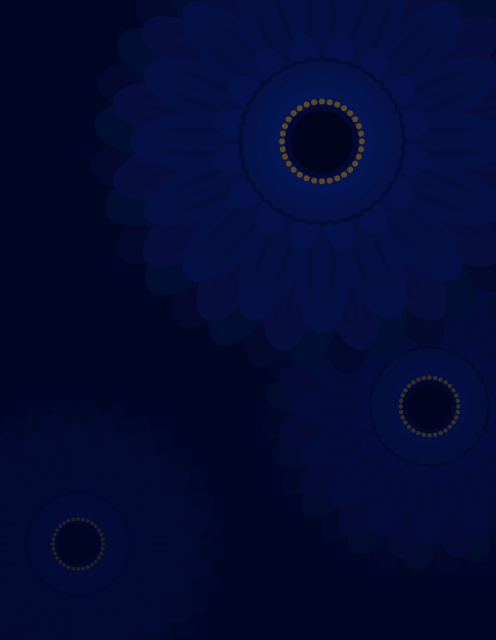
Reproduce this background procedurally as a WebGL 1 fragment shader.

```glsl
precision highp float;
// Three layered navy daisies with gold-beaded centres on a midnight background.

uniform vec2 u_resolution;

const float TAU = 6.283185;

// Coverage of a shape from its signed distance, one pixel soft.
float cover(float dist, float pixel) {
  return 1.0 - smoothstep(-0.7 * pixel, 0.7 * pixel, dist);
}

// Folds the plane into equal sectors; the first one points straight down.
vec2 foldSectors(vec2 p, float count, float shift) {
  float sector = TAU / count;
  float angle = atan(-p.x, -p.y + 1e-6) - shift * sector;
  angle = mod(angle + 0.5 * sector, sector) - 0.5 * sector;
  return length(p) * vec2(sin(angle), cos(angle));
}

float ellipse(vec2 p, vec2 radii) {
  float k = length(p / radii);
  return k * (k - 1.0) / max(length(p / (radii * radii)), 1e-3);
}

// One ring of sixteen petals with faint lengthwise veins.
vec3 petalRing(vec3 base, vec2 p, float shift, float middle, vec2 radii,
               vec3 tint, float veins, float pixel) {
  vec2 q = foldSectors(p, 16.0, shift);
  q.y -= middle;
  float along = q.y / radii.y;
  float taper = sqrt(max(1.0 - along * along, 0.0));
  float across = abs(q.x) / radii.x;
  float crease = abs(across - 0.42 * taper);
  float vein = (1.0 - smoothstep(0.03, 0.15, crease))
             + 0.6 * (1.0 - smoothstep(0.0, 0.1, across));
  vein *= smoothstep(-1.0, -0.6, along) * (1.0 - smoothstep(0.1, 0.7, along));
  vec3 color = tint * (1.0 - veins * vein);
  return mix(base, color, cover(ellipse(q, radii), pixel));
}

// A whole flower of unit radius, blended over the base by its opacity.
vec3 flower(vec3 base, vec2 p, float scale, float opacity) {
  p /= scale;
  float pixel = 1.0 / (u_resolution.y * scale);
  float r = length(p);
  vec3 color = base;

  // Petals, from the outermost ring inwards
  color = petalRing(color, p, 0.7, 0.768, vec2(0.114, 0.232), vec3(0.016, 0.030, 0.172), 0.0, pixel);
  color = petalRing(color, p, 0.2, 0.696, vec2(0.129, 0.279), vec3(0.0, 0.055, 0.195), 0.0, pixel);
  color = petalRing(color, p, 0.5, 0.625, vec2(0.125, 0.286), vec3(0.027, 0.051, 0.235), 0.08, pixel);
  color = petalRing(color, p, 0.0, 0.536, vec2(0.121, 0.286), vec3(0.016, 0.063, 0.262), 0.12, pixel);
  color = petalRing(color, p, 0.5, 0.380, vec2(0.062, 0.090), vec3(0.018, 0.065, 0.290), 0.0, pixel);

  // Disc, brighter towards the beads, with a scalloped rim
  color = mix(color, vec3(0.016, 0.072, 0.285), cover(r - 0.35, pixel));
  color = mix(color, vec3(0.016, 0.078, 0.310), cover(r - 0.285, pixel));
  color = mix(color, vec3(0.016, 0.084, 0.325), cover(r - 0.225, pixel));
  float rim = abs(r - 0.35 - 0.004 * cos(40.0 * atan(p.y, p.x + 1e-6))) - 0.007;
  color = mix(color, vec3(0.0, 0.043, 0.190), cover(rim, pixel));

  // Dark core and the ring of gold beads
  color = mix(color, vec3(0.004, 0.035, 0.190), cover(r - 0.158, pixel));
  color = mix(color, vec3(0.0, 0.012, 0.110), cover(r - 0.132, pixel));
  vec2 bead = foldSectors(p, 32.0, 0.0) - vec2(0.0, 0.171);
  color = mix(color, vec3(0.370, 0.275, 0.130), cover(length(bead) - 0.0125, pixel));

  return mix(base, color, opacity);
}

void main() {
  vec2 p = gl_FragCoord.xy / u_resolution.y;
  vec3 color = vec3(0.0, 0.022, 0.146);
  color = flower(color, p - vec2(0.122, 0.150), 0.229, 0.40);
  color = flower(color, p - vec2(0.671, 0.365), 0.264, 0.62);
  color = flower(color, p - vec2(0.503, 0.779), 0.365, 1.0);
  gl_FragColor = vec4(color, 1.0);
}
```
